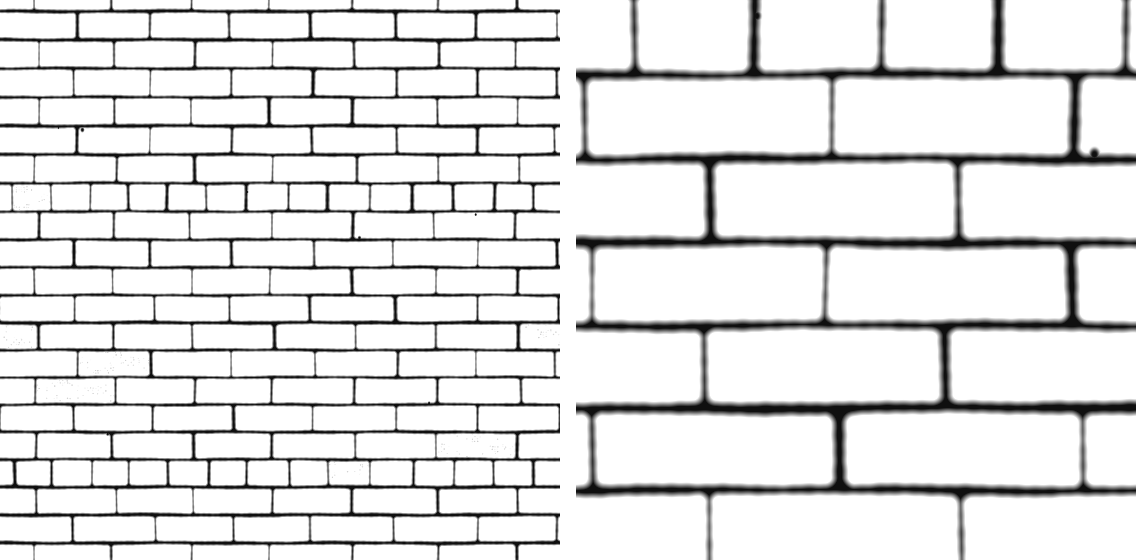
Left, the full canvas; right, a detail of the centre.
This pattern is drawn by a WebGL 1 fragment shader. Its source:

```glsl
precision highp float;
// Hand-inked brick wall: twenty courses of seven long bricks, with two courses of
// fourteen short ones. Each pixel finds its nearest bed line and upright joint, and
// inks the gap around a rounded brick; layered sines and hashes add wear and wrap.

uniform vec2 u_resolution;

const float TAU = 6.2831853;
const float COURSES = 20.0;
const float BRICKS = 7.0;
const float HEADER_EVERY = 10.0;    // one course of short bricks in every ten
const float HEADER_COURSE = 6.0;
const float FIRST_BED = 0.39;       // first bed line below the top, in courses
const float EVEN_START = -0.03;     // first joint, in bricks
const float ODD_START = 0.475;
const float HEADER_START = 0.35;
const vec2 DRIFT = vec2(0.0057, 0.0042);  // slow bulge of the spacing
const vec2 DRIFT_CENTRE = vec2(0.42, 0.43);
const float JOINT_JITTER = 0.011;
const float JOINT_TILT = 0.003;
const float BED_WOBBLE = 0.0005;
const float BED_HALF = 0.0006;      // half width of the solid core
const float BED_VARY = 0.0009;
const float JOINT_HALF = -0.0002;   // below zero the joint fades to grey
const float JOINT_VARY = 0.0026;
const float ROUGHNESS = 0.00012;
const float SOFTNESS = 0.0038;      // width of the ink's fading edge
const float CORNER = 0.0075;
const float BLOT_CELLS = 24.0;
const float BLOT_CHANCE = 0.018;
const float STIPPLE_CELLS = 220.0;
const float STIPPLE_CHANCE = 0.035;
const float STIPPLE_INK = 0.22;
const vec3 INK = vec3(0.06);
const vec3 PAPER = vec3(1.0);

float hash(vec2 p) {
  return fract(sin(dot(p, vec2(12.99, 78.23))) * 4375.85);
}

// Uneven ink edge; whole frequencies keep it periodic.
float roughEdge(float t, float phase) {
  return ROUGHNESS * (sin(TAU * (23.0 * t + phase)) + sin(TAU * (41.0 * t + 3.0 * phase))
                    + sin(TAU * (97.0 * t + 7.0 * phase)));
}

float bedWobble(float x, float phase) {
  return BED_WOBBLE * (sin(TAU * (3.0 * x + phase)) + 0.6 * sin(TAU * (7.0 * x + 3.0 * phase))
                     + 0.3 * sin(TAU * (19.0 * x + 5.0 * phase)));
}

// Ink drops along a bed line, mostly touching it.
float blots(float x, float fromBed, float bed) {
  float cell = floor(x * BLOT_CELLS);
  vec2 id = vec2(cell, bed);
  float centreX = (cell + mix(0.3, 0.7, hash(id + 5.1))) / BLOT_CELLS;
  float centreY = 0.002 + 0.014 * pow(hash(id + 9.4), 6.0);
  float side = hash(id + 2.6) < 0.5 ? -1.0 : 1.0;
  float radius = mix(0.0018, 0.0036, hash(id + 7.7));
  vec2 d = vec2(x - centreX, (fromBed - side * centreY) * 0.8);
  float drop = 1.0 - smoothstep(0.3 * radius, 1.4 * radius, length(d));
  return drop * step(hash(id + 3.3), BLOT_CHANCE);
}

// Faint cellular dots, clustered in parts of a few bricks.
float stipple(vec2 p, vec2 brick) {
  vec2 cell = floor(p * STIPPLE_CELLS);
  vec2 centre = 0.3 + 0.4 * vec2(hash(cell + 0.7), hash(cell + 4.2));
  float dist = length(fract(p * STIPPLE_CELLS) - centre);
  float dotInk = (1.0 - smoothstep(0.05, 0.5, dist)) * hash(cell + 1.9);
  float cluster = 0.5 + 0.5 * sin(TAU * (9.0 * p.x + 4.0 * p.y)) * sin(TAU * 29.0 * p.y);
  dotInk *= step(hash(cell), 0.5 * cluster * cluster);
  return STIPPLE_INK * dotInk * step(hash(brick + 8.8), STIPPLE_CHANCE);
}

void main() {
  vec2 p = gl_FragCoord.xy / u_resolution;
  p.y = 1.0 - p.y;
  float pixel = 1.0 / min(u_resolution.x, u_resolution.y);
  vec2 bulge = DRIFT * (1.0 + cos(TAU * (p - DRIFT_CENTRE)));

  // Nearest bed line and the course this pixel lies in
  float v = (p.y - bulge.y) * COURSES - FIRST_BED;
  float nearBed = floor(v + 0.5);
  float bed = mod(nearBed, COURSES);
  float bedSeed = hash(vec2(bed, 1.7));
  float fromBed = (v - nearBed) / COURSES - bedWobble(p.x, bedSeed);
  float course = fromBed > 0.0 ? nearBed : nearBed - 1.0;
  float row = mod(course, COURSES);

  // Nearest upright joint and the brick
  bool header = abs(mod(row, HEADER_EVERY) - HEADER_COURSE) < 0.5;
  float count = header ? 2.0 * BRICKS : BRICKS;
  float start = header ? HEADER_START : (mod(row, 2.0) < 0.5 ? EVEN_START : ODD_START);
  float u = (p.x + bulge.x) * count - start;
  float nearJoint = floor(u + 0.5);
  vec2 joint = vec2(mod(nearJoint, count), row);
  float jitter = JOINT_JITTER * (hash(joint + 0.3) - 0.5) * (header ? 0.6 : 1.0);
  float tilt = JOINT_TILT * (hash(joint + 6.1) - 0.5) * (v - course - 0.5);
  float fromJoint = (u - nearJoint) / count - jitter - tilt;
  float column = fromJoint > 0.0 ? nearJoint : nearJoint - 1.0;
  vec2 brick = vec2(mod(column, count), row);

  // Line widths, then the distance inside a rounded brick
  float swell = bedSeed - 0.5 + 0.4 * sin(TAU * (5.0 * p.x + 7.0 * bedSeed));
  float bedHalf = BED_HALF + BED_VARY * swell + roughEdge(p.x, bedSeed);
  float jointSeed = hash(joint + 2.9);
  float jointHalf = JOINT_HALF + JOINT_VARY * (jointSeed - 0.5) + roughEdge(p.y, jointSeed);
  vec2 gap = abs(vec2(fromJoint, fromBed)) - vec2(jointHalf, bedHalf);
  float inside = CORNER - length(max(CORNER - gap, 0.0));

  float ink = 1.0 - clamp(inside / max(SOFTNESS, pixel), 0.0, 1.0);
  ink = max(ink, blots(p.x, fromBed, bed));
  ink = max(ink, stipple(p, brick));
  gl_FragColor = vec4(mix(PAPER, INK, ink), 1.0);
}
```
